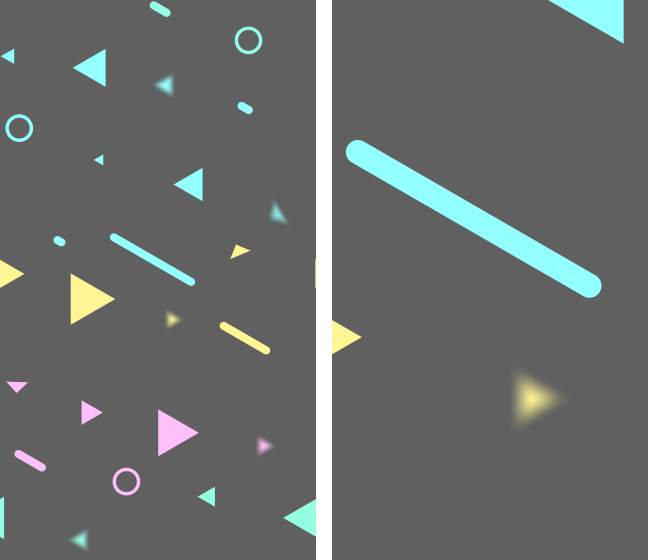
Left: the whole. Right: its middle third, enlarged.
Give the GLSL for this background, as a Shadertoy shader.

```glsl
#define SHAPES 26
#define BACKGROUND vec3(0.376)
#define JITTER 0.045
#define LATTICE_SHIFT vec2(0.40, 0.14)
#define RING_RADIUS 0.0383
#define RING_HALF_WIDTH 0.0054
#define BAR_RADIUS 0.0127
#define BAR_LONGEST 0.141
#define TRIANGLE_SIZES vec2(0.094, 0.020)
#define SLIVER_SIZE 0.040
#define BLUR 0.014

const vec3 PALETTE[5] = vec3[5](
    vec3(1.00, 0.75, 0.98),   // pink
    vec3(0.58, 1.00, 0.89),   // mint
    vec3(0.58, 1.00, 1.00),   // cyan
    vec3(0.58, 1.00, 1.00),   // cyan, twice as common
    vec3(1.00, 0.96, 0.58));  // yellow

float cover(float dist, float soft) {
    return 1.0 - smoothstep(-soft, soft, dist);
}

float ring(vec2 p) {
    return abs(length(p) - RING_RADIUS) - RING_HALF_WIDTH;
}

// Round-ended bar falling to the right at 30 degrees
float bar(vec2 p, float halfLength) {
    vec2 axis = vec2(0.866, -0.5);
    float along = clamp(dot(p, axis), -halfLength, halfLength);
    return length(p - along * axis) - BAR_RADIUS;
}

// Product of three soft edges; the tip points along +x
float triangle(vec2 p, float radius, float soft) {
    vec3 edges = vec3(-p.x, 0.5 * p.x + 0.866 * p.y, 0.5 * p.x - 0.866 * p.y);
    vec3 inside = 1.0 - smoothstep(vec3(-soft), vec3(soft), edges - 0.5 * radius);
    return inside.x * inside.y * inside.z;
}

// Turned and flattened triangle
float sliver(vec2 p, float radius, float angle, float soft) {
    float c = cos(angle), s = sin(angle);
    p = vec2(c * p.x + s * p.y, c * p.y - s * p.x);
    return triangle(p * vec2(1.7, 1.0), radius, soft * 1.3);
}

// Jittered rank-1 lattice on a wrapping tile
vec2 shapeCentre(float n, vec2 tile) {
    vec2 lattice = fract(n * vec2(9.0, 21.0) / float(SHAPES) + LATTICE_SHIFT);
    vec2 wobble = sin(n * vec2(2.4, 3.7)) + 0.3 * sin(n * vec2(7.1, 5.3));
    return lattice * tile + JITTER * wobble;
}

void mainImage(out vec4 fragColor, in vec2 fragCoord) {
    vec2 tile = vec2(1.0, iResolution.y / iResolution.x);
    vec2 uv = fragCoord / iResolution.x;
    float pixel = 0.7 / iResolution.x;
    vec3 color = BACKGROUND;

    for (int i = 0; i < SHAPES; i++) {
        float n = float(i);
        vec2 p = mod(uv - shapeCentre(n, tile) + 0.5 * tile, tile) - 0.5 * tile;
        vec3 tint = PALETTE[i % 5];

        // Warm triangles point right, cool ones left
        vec2 facing = vec2(tint.r > 0.9 ? p.x : -p.x, p.y);
        float mask;
        if (i < 3) {
            mask = cover(ring(p), pixel);
        } else if (i < 9) {
            mask = cover(bar(p, BAR_LONGEST * pow(0.55, n - 3.0)), pixel);
        } else if (i < 13) {
            mask = triangle(facing, 0.024 + 0.003 * (n - 9.0), BLUR);
        } else if (i < 14) {
            mask = 0.8 * sliver(p, SLIVER_SIZE, n * 2.7, BLUR);
        } else if (i < 24) {
            float radius = mix(TRIANGLE_SIZES.x, TRIANGLE_SIZES.y, (n - 14.0) / 9.0);
            mask = triangle(facing, radius, pixel);
        } else {
            mask = sliver(p, SLIVER_SIZE, n * 2.7, pixel);
        }
        color = mix(color, tint, mask);
    }
    fragColor = vec4(color, 1.0);
}
```
